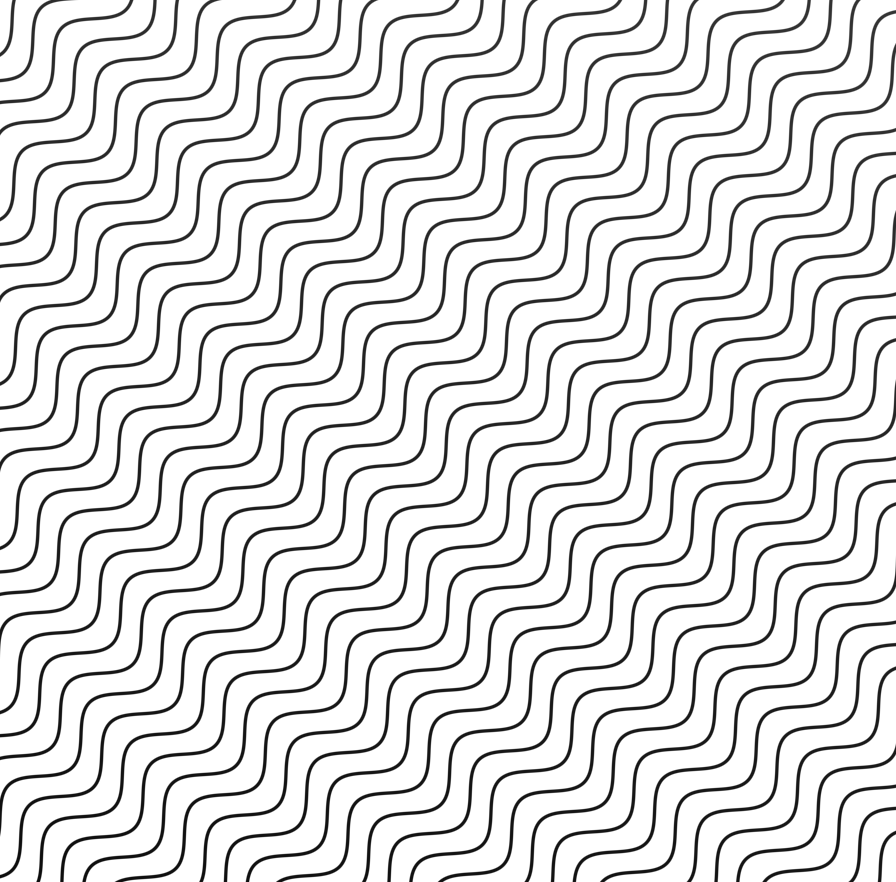
Give the GLSL for this pattern, as a Shadertoy shader.

```glsl
// Thin dark sine waves running diagonally across white paper, ink fading toward the top right.

const float TAU = 6.2831853;

// Approximate distance to the nearest of a stack of parallel sine lines.
float waveDistance(vec2 q, float wavelength, float spacing, float steepness) {
    float phase = TAU * q.x / wavelength;
    float offset = q.y + steepness * wavelength / TAU * sin(phase);
    float slope = steepness * cos(phase);
    float nearest = abs(fract(offset / spacing + 0.5) - 0.5) * spacing;
    return nearest * inversesqrt(1.0 + slope * slope);
}

void mainImage(out vec4 fragColor, in vec2 fragCoord) {
    vec2 p = fragCoord / iResolution.y;
    float pixel = 1.0 / iResolution.y;

    // Turn the axes so that x runs along the waves.
    float angle = radians(45.6);
    vec2 along = vec2(cos(angle), sin(angle));
    vec2 r = p - vec2(0.460, 0.449);
    vec2 q = vec2(dot(r, along), dot(r, vec2(-along.y, along.x)));

    // Softly edged lines, four to a wavelength.
    float d = waveDistance(q, 0.1312, 0.0328, 0.9);
    float line = 1.0 - smoothstep(-0.8 * pixel, 0.8 * pixel, d - 0.00187);

    // Ink is darkest at the lower left.
    float ink = 0.05 + 0.03 * p.x + 0.12 * p.y;
    fragColor = vec4(vec3(mix(1.0, ink, line)), 1.0);
}
```
